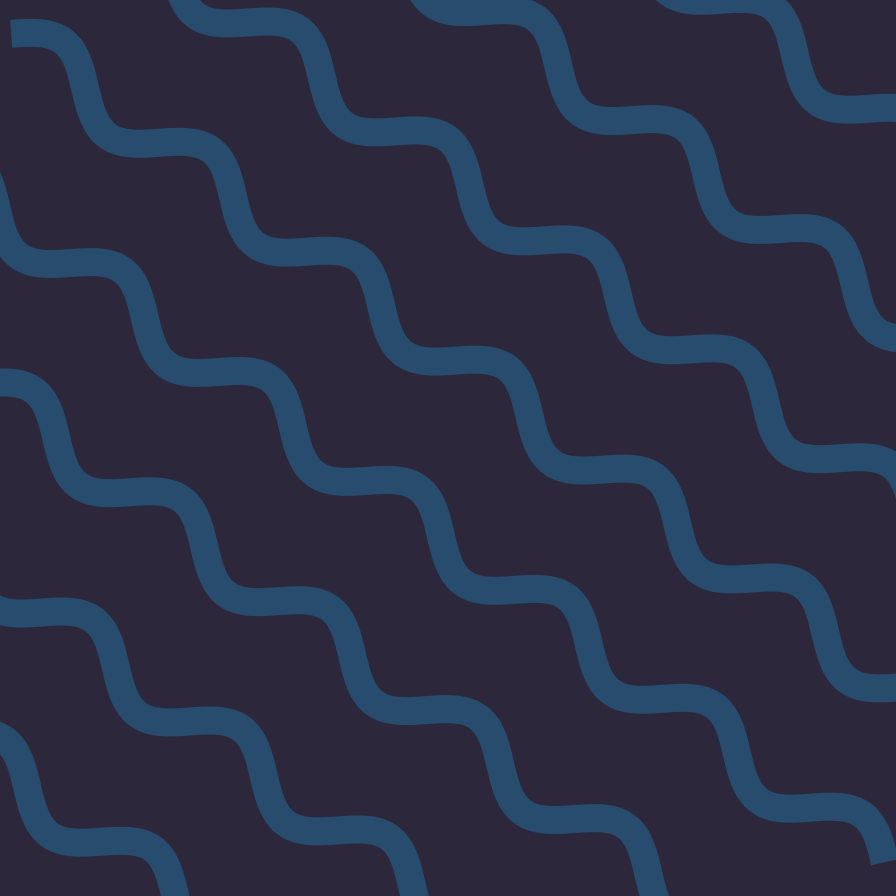
Write a three.js fragment shader that draws this pattern.

```glsl
// Parallel wavy ribbons slanting down to the right on a dark ground.
// A tilted frame is folded into rows; each row holds one cosine curve, and
// the distance to its nearest point gives an even stroke with square ends.

#define TILT 0.6344            // downward slant, radians
#define ROW_GAP (1.0 / 6.0)    // spacing between ribbons
#define RUN_LENGTH (4.0 / 3.0) // length of each ribbon along the slant
#define WAVES 6.5              // wave periods in one run
#define AMPLITUDE 0.0278
#define STROKE 0.03125
#define GROUND vec3(0.172, 0.153, 0.227)
#define RIBBON vec3(0.157, 0.298, 0.431)

varying vec2 vUv;

const float FREQUENCY = 6.2831853 * WAVES / RUN_LENGTH;

float waveHeight(float t) {
  return AMPLITUDE * cos(FREQUENCY * t);
}

float waveSlope(float t) {
  return -AMPLITUDE * FREQUENCY * sin(FREQUENCY * t);
}

// Parameter of the curve point nearest to p, by Gauss-Newton steps
float nearestOnWave(vec2 p) {
  float t = p.x;
  for (int i = 0; i < 8; i++) {
    float slope = waveSlope(t);
    t -= (t - p.x + (waveHeight(t) - p.y) * slope) / (1.0 + slope * slope);
  }
  return t;
}

// Signed distance to the stroked curve, cut square at both ends
float ribbonDistance(vec2 p) {
  float t = nearestOnWave(p);
  float side = length(p - vec2(t, waveHeight(t))) - 0.5 * STROKE;
  float slope = waveSlope(t);
  float end = (abs(t) - 0.5 * RUN_LENGTH) * sqrt(1.0 + slope * slope);
  return max(side, end);
}

void main() {
  // Tilted frame: x runs along the ribbons, y across them
  vec2 centred = vUv - 0.5;
  vec2 along = vec2(cos(TILT), -sin(TILT));
  vec2 across = vec2(sin(TILT), cos(TILT));
  vec2 p = vec2(dot(centred, along), dot(centred, across));

  // Fold into rows, with each ribbon midway in its row
  p.y = (fract(p.y / ROW_GAP) - 0.5) * ROW_GAP;

  float softness = 0.7 * fwidth(vUv.x);
  float coverage = 1.0 - smoothstep(-softness, softness, ribbonDistance(p));
  gl_FragColor = vec4(mix(GROUND, RIBBON, coverage), 1.0);
}
```
